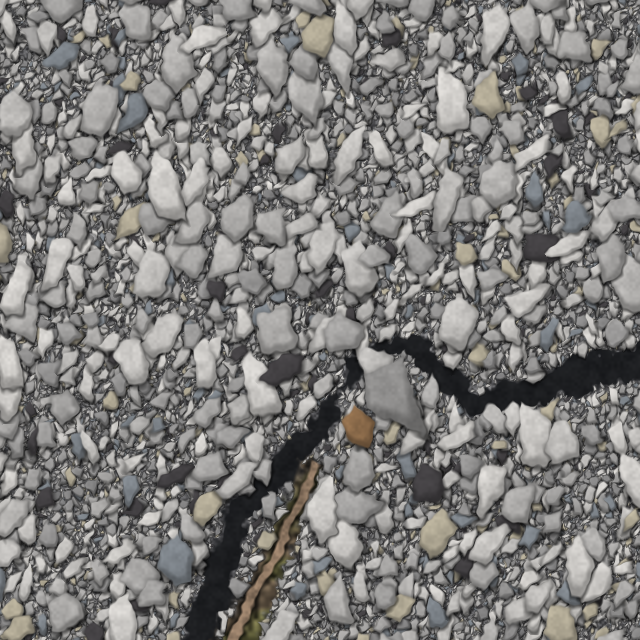
Give the GLSL for this texture, as a Shadertoy shader.

```glsl
// Worn asphalt: pale angular chippings in dark grit, split by a shadowed crack.
// Five layers of jittered stones are painted from fine to coarse; each stone is
// a rounded polygon, and stones whose centre falls in the crack are left out.

const int LAYERS = 5;
const float FINEST_CELLS = 165.0;   // cells across the canvas, finest layer
const float LAYER_RATIO = 0.57;     // cell count ratio from layer to layer
const float TILT = 1.2;             // mean direction of the long axis
const float TILT_SPREAD = 1.7;
const float EDGE = 0.0019;          // edge softness
const float SHADOW_REACH = 0.007;
const vec2 LIGHT = vec2(-0.6, 0.8);

const vec3 GRIT_DARK = vec3(0.17, 0.17, 0.18);
const vec3 GRIT_PALE = vec3(0.56, 0.56, 0.57);
const vec3 PALE = vec3(0.83, 0.82, 0.805);
const vec3 GREY = vec3(0.63, 0.625, 0.62);
const vec3 BLUE_GREY = vec3(0.50, 0.525, 0.55);
const vec3 TAN = vec3(0.70, 0.67, 0.59);
const vec3 CHARCOAL = vec3(0.27, 0.26, 0.27);
const vec3 CRACK = vec3(0.08, 0.085, 0.095);
const vec3 SOIL = vec3(0.33, 0.285, 0.23);
const vec3 MOSS = vec3(0.36, 0.355, 0.22);
const vec3 TWIG = vec3(0.62, 0.52, 0.43);
const vec3 RUST = vec3(0.56, 0.43, 0.30);

// Crack path: position and half width.
const vec3 PATH[7] = vec3[7](
    vec3(0.31, -0.02, 0.028), vec3(0.375, 0.20, 0.023), vec3(0.50, 0.33, 0.018),
    vec3(0.57, 0.455, 0.008), vec3(0.65, 0.455, 0.021), vec3(0.74, 0.365, 0.022),
    vec3(1.02, 0.445, 0.023));
// Soil bed beside the lower crack.
const vec3 SOIL_START = vec3(0.365, -0.02, 0.036);
const vec3 SOIL_END = vec3(0.49, 0.27, 0.020);

vec3 hash3(vec3 p) {
    p = fract(p * vec3(0.1031, 0.1030, 0.0973));
    p += dot(p, p.yxz + 33.33);
    return fract((p.xxy + p.yxx) * p.zyx);
}

float noise(vec2 p) {
    vec2 i = floor(p), f = fract(p);
    f = f * f * (3.0 - 2.0 * f);
    float a = hash3(vec3(i, 7.0)).x, b = hash3(vec3(i + vec2(1, 0), 7.0)).x;
    float c = hash3(vec3(i + vec2(0, 1), 7.0)).x, d = hash3(vec3(i + 1.0, 7.0)).x;
    return mix(mix(a, b, f.x), mix(c, d, f.x), f.y);
}

// Distance to a segment whose half width tapers from a.z to b.z.
float taperedSegment(vec2 p, vec3 a, vec3 b) {
    vec2 ab = b.xy - a.xy;
    float t = clamp(dot(p - a.xy, ab) / dot(ab, ab), 0.0, 1.0);
    return length(p - a.xy - ab * t) - mix(a.z, b.z, t);
}

// Distance to the crack, with an irregular width.
float crackDistance(vec2 p) {
    float d = 1.0;
    for (int i = 0; i < 6; i++) d = min(d, taperedSegment(p, PATH[i], PATH[i + 1]));
    return d + 0.022 * (noise(p * 32.0) - 0.5);
}

float stoneDistance(vec2 p, float radius, vec3 seed) {
    float tilt = TILT + (seed.x - 0.5) * TILT_SPREAD;
    vec2 axis = vec2(cos(tilt), sin(tilt));
    float stretch = mix(1.05, 1.75, seed.y);
    vec2 q = vec2(dot(p, axis) / stretch, dot(p, vec2(-axis.y, axis.x)) * sqrt(stretch));
    float d = -radius, blend = 0.14 * radius;
    for (int k = 0; k < 6; k++) {
        vec3 h = hash3(seed * 91.0 + float(k) * 13.7);
        float angle = (float(k) + 0.9 * h.x) * 1.0472;
        float side = dot(q, vec2(cos(angle), sin(angle))) - radius * mix(0.58, 1.15, h.y);
        float overlap = max(blend - abs(d - side), 0.0) / blend;
        d = max(d, side) + overlap * overlap * blend * 0.25;
    }
    return d;
}

// Paints one stone with its cast shadow, shaded rim and mottled face.
void paintStone(inout vec3 color, vec2 p, float radius, vec3 seed, vec3 tint, float mottle) {
    float d = stoneDistance(p, radius, seed);
    float edge = max(EDGE, 0.75 / iResolution.y);
    float lit = clamp(dot(p, LIGHT) / radius, -1.0, 1.0);
    float reach = min(SHADOW_REACH, radius * 0.5);
    color *= 1.0 - (0.33 - 0.24 * lit) * (1.0 - smoothstep(0.0, reach, d));
    float rim = smoothstep(0.0, 0.30, -d / radius + 0.18 * lit);
    vec3 face = tint * mix(0.77, 1.0, rim) * (1.0 + 0.05 * lit) * mix(0.89, 1.09, mottle);
    color = mix(color, face, 1.0 - smoothstep(-edge, edge, d));
}

vec3 stoneColor(vec3 h, float coarse) {
    vec3 tint = mix(mix(GRIT_PALE * 0.72, GREY, coarse), PALE, h.x);
    if (h.y < 0.035) tint = CHARCOAL;
    else if (h.y < 0.085) tint = BLUE_GREY;
    else if (h.y < 0.135) tint = TAN;
    return tint;
}

void mainImage(out vec4 fragColor, in vec2 fragCoord) {
    vec2 uv = fragCoord / iResolution.y;
    vec2 warp = vec2(noise(uv * 95.0), noise(uv * 95.0 + 40.0)) - 0.5;
    vec2 p = uv + warp * 0.006;
    float mottle = 0.6 * noise(uv * 70.0) + 0.4 * noise(uv * 210.0);

    // Grit bed, dark crack and loose soil
    vec3 color = mix(GRIT_DARK, GRIT_PALE, noise(uv * 260.0) * (0.55 + 0.6 * noise(uv * 18.0)));
    vec2 rough = p + warp * 0.012;
    float crack = 1.0 - smoothstep(-0.004, 0.004, crackDistance(rough));
    color = mix(color, CRACK + 0.06 * mottle, crack);
    float soil = taperedSegment(rough, SOIL_START, SOIL_END);
    vec3 soilColor = mix(SOIL, MOSS, smoothstep(0.5, 0.8, noise(uv * 28.0)));
    soilColor *= 0.3 + 1.2 * noise(uv * 110.0);
    color = mix(color, soilColor, 1.0 - smoothstep(-0.014, 0.006, soil));

    // Chippings, fine to coarse
    float cells = FINEST_CELLS;
    for (int layer = 0; layer < LAYERS; layer++) {
        float coarse = float(layer) / float(LAYERS - 1);
        for (int n = 0; n < 9; n++) {
            vec2 cell = floor(p * cells) + vec2(n % 3, n / 3) - 1.0;
            vec3 place = hash3(vec3(cell + 5.0, float(layer) * 17.0 + 3.0));
            vec3 look = hash3(vec3(cell + 9.0, float(layer) * 23.0 + 61.0));
            vec2 center = (cell + 0.5 + (place.xy - 0.5) * 0.75) / cells;
            float radius = mix(0.34, 0.58, look.z) / cells;
            if (place.z > mix(0.80, 0.48, coarse) || length(p - center) > 2.1 * radius) continue;
            float gap = min(crackDistance(center), taperedSegment(center, SOIL_START, SOIL_END) + 0.008);
            if (gap < 0.35 * radius) continue;
            paintStone(color, p - center, radius, look.zxy, stoneColor(look, coarse), mottle);
        }
        cells *= LAYER_RATIO;
    }

    // Twig, rusty pebble and the block wedged in the crack
    float bend = 0.016 * (noise(uv.yy * 14.0) - 0.5);
    float twig = taperedSegment(p + vec2(bend, 0.0), vec3(0.36, -0.02, 0.008), vec3(0.49, 0.275, 0.007));
    color *= 1.0 - 0.5 * (1.0 - smoothstep(0.0, 0.008, twig));
    color = mix(color, TWIG * (0.65 + 0.5 * mottle), 1.0 - smoothstep(-0.003, 0.002, twig));
    paintStone(color, p - vec2(0.563, 0.335), 0.028, vec3(0.8, 0.3, 0.4), RUST, mottle);
    paintStone(color, p - vec2(0.612, 0.382), 0.052, vec3(0.6, 0.2, 0.7), GREY * 0.92, mottle);

    fragColor = vec4(color, 1.0);
}
```
